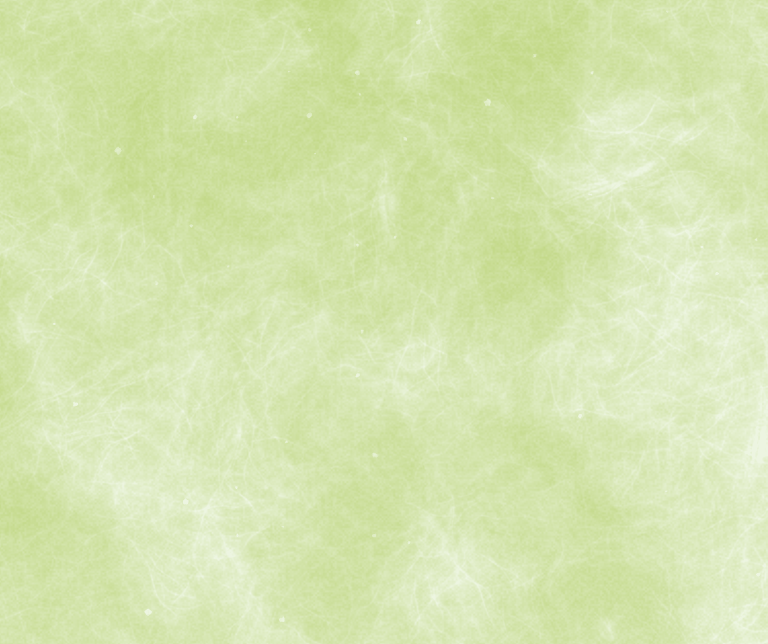
Write a WebGL 1 fragment shader that draws this texture.

```glsl
precision highp float;
// Pale green handmade paper: ragged pulp clouds over a vertical wash, crossed by
// layers of fine curved hairs, feathered tufts, small specks and grain.
// Every part adds to one tone value, which a two-colour ramp turns into colour.

uniform vec2 u_resolution;

const vec3 LEAF_GREEN = vec3(0.762, 0.848, 0.53);
const vec3 PULP_WHITE = vec3(0.914, 0.952, 0.85);
const float BASE_TONE = 0.125;
const float WASH_GAIN = 0.36;    // lightening towards the bottom
const float EDGE_GAIN = 0.10;    // lightening towards the right edge
const float CLOUD_SCALE = 5.0;
const float CLOUD_GAIN = 0.78;
const float WISP_SCALE = 9.0;
const float WISP_GAIN = 0.20;
const float HAIR_WIDTH = 0.0018;
const float HAIR_GAIN = 0.19;
const float TUFT_WIDTH = 0.018;
const float TUFT_GAIN = 0.70;
const float SPECK_CELLS = 15.0;
const float SPECK_CHANCE = 0.15;
const float SPECK_GAIN = 0.50;
const float GRAIN_SCALE = 330.0;
const float GRAIN_GAIN = 0.23;
const float MOTTLE_GAIN = 0.12;

float hash(vec2 p) {
  return fract(sin(dot(p, vec2(127.1, 311.7))) * 43758.5453);
}

vec2 hash2(vec2 p) {
  return vec2(hash(p), hash(p + 47.3));
}

mat2 rotation(float a) {
  float c = cos(a), s = sin(a);
  return mat2(c, s, -s, c);
}

float noise(vec2 p) {
  vec2 i = floor(p), f = fract(p);
  f = f * f * (3.0 - 2.0 * f);
  vec2 e = vec2(1.0, 0.0);
  return mix(mix(hash(i), hash(i + e.xy), f.x),
             mix(hash(i + e.yx), hash(i + e.xx), f.x), f.y);
}

float fbm(vec2 p) {
  float sum = 0.0, gain = 0.5;
  for (int i = 0; i < 5; i++) {
    p = rotation(0.65) * p * 2.03 + 11.7;
    sum += gain * noise(p * 0.5);
    gain *= 0.54;
  }
  return sum;
}

// Creased streaks of pulp, drawn out along four directions
float wisps(vec2 p) {
  float sum = 0.0;
  for (int i = 0; i < 4; i++) {
    float k = float(i);
    vec2 q = rotation(0.4 + 0.8 * k) * p * vec2(1.0, 2.6) * WISP_SCALE * (1.0 + 0.45 * k);
    float crease = 1.0 - abs(2.0 * noise(q + 13.0 * k) - 1.0);
    sum += crease * crease * crease * noise(q * 0.4 + 5.0 * k);
  }
  return sum;
}

// Distance along (x) and across (y) the bent strand of a cell, in cell units
vec2 strandFrame(vec2 q, vec2 id) {
  vec2 d = rotation(6.2832 * hash(id + 3.1)) * (q - id - hash2(id));
  float bend = (hash(id + 8.7) - 0.5) * 0.7;
  d.y -= bend * d.x * d.x + 0.03 * sin(d.x * 7.0 + 20.0 * bend);
  return d;
}

float hairLayer(vec2 p, float scale, float seed) {
  vec2 q = rotation(seed) * p * scale + seed * 17.0;
  float sum = 0.0;
  for (int j = -1; j <= 1; j++) {
    for (int i = -1; i <= 1; i++) {
      vec2 id = floor(q) + vec2(float(i), float(j));
      vec2 d = strandFrame(q, id);
      float strength = hash(id + 5.9);
      float across = d.y / (scale * HAIR_WIDTH);
      float taper = 1.0 - smoothstep(0.2, 0.85, abs(d.x));
      sum += strength * strength * taper * exp(-across * across);
    }
  }
  return sum;
}

float tuftLayer(vec2 p, float scale, float seed) {
  vec2 q = rotation(seed) * p * scale + seed * 23.0;
  float sum = 0.0;
  for (int j = -1; j <= 1; j++) {
    for (int i = -1; i <= 1; i++) {
      vec2 id = floor(q) + vec2(float(i), float(j));
      vec2 d = strandFrame(q, id);
      float halfLength = mix(0.15, 0.5, hash(id + 2.2));
      float taper = max(1.0 - abs(d.x) / halfLength, 0.0);
      float across = d.y / (scale * TUFT_WIDTH * (0.25 + 0.75 * taper));
      float strands = noise(vec2(d.x * 5.0, across * 3.5) + id * 9.0);
      float present = smoothstep(0.45, 1.0, hash(id + 6.4));
      sum += present * taper * (0.2 + strands) * exp(-across * across);
    }
  }
  return sum;
}

float specks(vec2 p) {
  vec2 q = p * SPECK_CELLS, id = floor(q);
  vec2 d = (fract(q) - 0.2 - 0.6 * hash2(id + 71.0)) / SPECK_CELLS;
  float radius = mix(0.0012, 0.005, pow(hash(id + 4.4), 3.0));
  float outline = length(d) + 0.003 * (noise(d * 350.0 + id) - 0.5);
  float present = step(hash(id + 9.8), SPECK_CHANCE);
  return present * (1.0 - smoothstep(radius - 0.001, radius + 0.0015, outline));
}

void main() {
  vec2 uv = gl_FragCoord.xy / u_resolution, p = gl_FragCoord.xy / u_resolution.y;
  // Wash and warped pulp clouds
  vec2 warp = vec2(fbm(p * 5.0 + 5.0), fbm(p * 5.0 + 31.0)) - 0.5;
  float cloud = fbm(p * CLOUD_SCALE + 1.2 * warp + 8.0) - 0.49;
  float tone = BASE_TONE + WASH_GAIN * (1.0 - uv.y) + CLOUD_GAIN * cloud;
  tone += EDGE_GAIN * smoothstep(0.7, 1.0, uv.x);
  // Wisps and hairs gather where the pulp is thick
  float hairs = 0.0;
  for (int i = 0; i < 10; i++) {
    float k = float(i);
    hairs += hairLayer(p + 0.03 * warp, 3.5 + 1.5 * k, 1.0 + 1.7 * k);
  }
  float pulp = clamp(0.85 + 1.3 * cloud, 0.5, 1.2);
  tone += pulp * (HAIR_GAIN * hairs + WISP_GAIN * wisps(p + 0.1 * warp));
  tone += TUFT_GAIN * (tuftLayer(p, 2.6, 3.7) + 0.7 * tuftLayer(p, 4.5, 5.1));
  // Specks, mottle and grain
  tone += SPECK_GAIN * specks(p) + MOTTLE_GAIN * (noise(p * 75.0 + 40.0 * warp) - 0.5);
  tone += GRAIN_GAIN * (noise(p * GRAIN_SCALE) - 0.5);
  gl_FragColor = vec4(mix(LEAF_GREEN, PULP_WHITE, clamp(tone, 0.0, 1.1)), 1.0);
}
```
